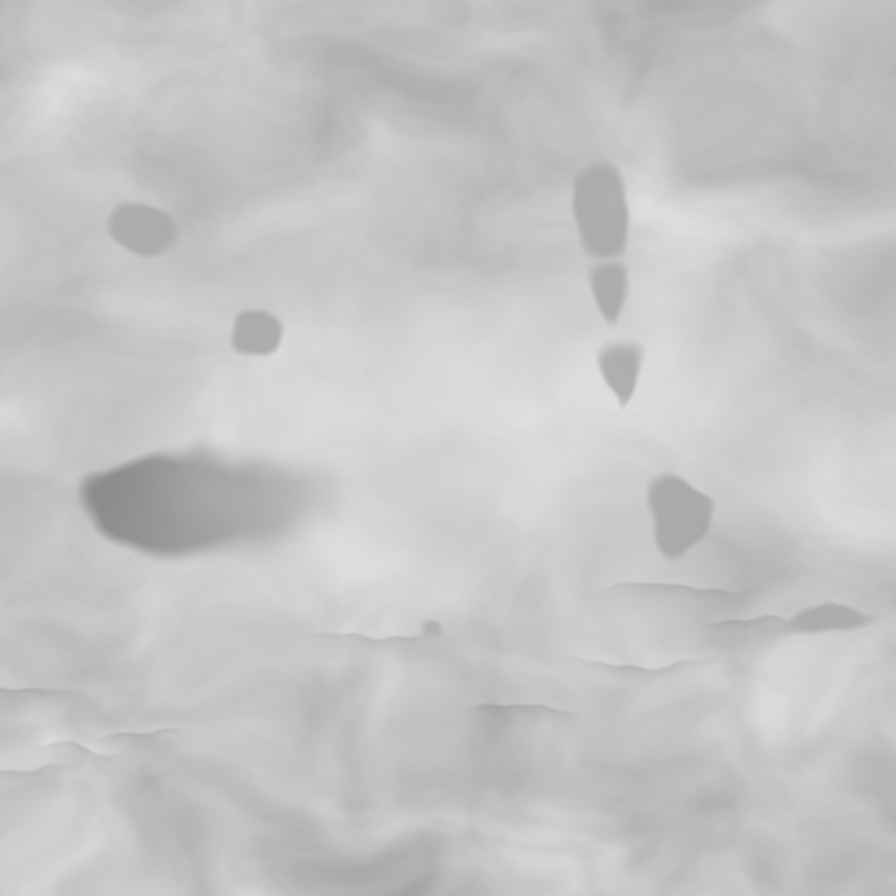
A Shadertoy shader for this texture:

```glsl
const float BASE_TONE = 0.75;
const float GLOW_GAIN = 0.095;
const vec2 GLOW_CENTRE = vec2(0.49, 0.50);
const vec2 GLOW_SIZE = vec2(0.46, 0.23);
const float MOTTLE_GAIN = 0.135;
const vec2 MOTTLE_SCALE = vec2(4.2, 5.6);
const float SPOT_TONE = 0.675;
const float SPOT_SOFT = 0.006;
const float SLAB_DARK = 0.56;
const float SLAB_LIGHT = 0.67;
const vec2 SLAB_CENTRE = vec2(0.222, 0.434);
const vec2 SLAB_SIZE = vec2(0.125, 0.056);
const int CRACK_COUNT = 9;
const float CRACK_DEPTH = 0.075;

vec2 hash2(vec2 p) {
    vec3 q = fract(p.xyx * vec3(0.1031, 0.1030, 0.0973));
    q += dot(q, q.yzx + 33.33);
    return fract((q.xx + q.yz) * q.zy);
}

float cornerSlope(vec2 cell, vec2 offset) {
    float angle = 6.2832 * hash2(cell).x;
    return dot(vec2(cos(angle), sin(angle)), offset);
}

float gradientNoise(vec2 p) {
    vec2 i = floor(p), f = fract(p), e = vec2(1.0, 0.0);
    vec2 w = f * f * f * (f * (f * 6.0 - 15.0) + 10.0);
    float low = mix(cornerSlope(i, f), cornerSlope(i + e, f - e), w.x);
    float high = mix(cornerSlope(i + e.yx, f - e.yx), cornerSlope(i + 1.0, f - 1.0), w.x);
    return mix(low, high, w.y);
}

float fbm(vec2 p) {
    float sum = 0.0, gain = 1.0;
    for (int i = 0; i < 5; i++) {
        sum += gain * gradientNoise(p);
        p = mat2(0.96, 0.28, -0.28, 0.96) * p * 2.03 + 17.3;
        gain *= 0.52;
    }
    return sum;
}

vec2 rotate(vec2 v, float a) {
    return mat2(cos(a), -sin(a), sin(a), cos(a)) * v;
}

// Coverage of a rounded patch that can narrow along its own y axis
float patchMask(vec2 p, vec2 centre, vec2 radii, float angle, float taper, float soft) {
    vec2 q = rotate(p - centre, angle) / radii;
    q.x /= max(1.0 + taper * q.y, 0.15);
    vec2 power = pow(abs(q) + 1e-4, vec2(2.5));
    float d = (pow(power.x + power.y, 0.4) - 1.0) * min(radii.x, radii.y);
    return 1.0 - smoothstep(-soft, soft, d);
}

// Thin wavy ledges: shaded sharply below the line, faintly lit above
float cracks(vec2 p) {
    float sum = 0.0;
    for (int i = 0; i < CRACK_COUNT; i++) {
        float id = float(i);
        vec2 r = hash2(vec2(id * 7.0 + 3.0, 41.0));
        vec2 centre = vec2(r.x, 0.14 + 0.21 * fract(id * 0.618 + 0.1));
        float halfLength = 0.05 + 0.07 * r.y;
        float wave = 0.022 * gradientNoise(vec2(p.x * 9.0, id * 5.3))
                   + 0.009 * gradientNoise(vec2(p.x * 31.0, id * 3.7));
        float d = p.y - centre.y - wave;
        float fade = 1.0 - smoothstep(0.2, 1.0, abs(p.x - centre.x) / halfLength);
        float shade = smoothstep(0.003, -0.003, d) * exp(min(d, 0.0) / 0.010);
        float lip = smoothstep(-0.002, 0.004, d) * exp(-max(d, 0.0) / 0.016);
        sum += fade * (0.45 * lip - shade);
    }
    return sum;
}

float spots(vec2 p) {
    float mask = 0.0;
    // Falling column of shrinking drops
    for (int i = 0; i < 3; i++) {
        float k = float(i);
        vec2 centre = vec2(0.671 + 0.011 * k, 0.764 - 0.092 * k);
        vec2 radii = vec2(0.027, 0.050) * (1.0 - 0.32 * min(k, 1.0));
        mask = max(mask, patchMask(p, centre, radii, 0.12 * (1.0 - 0.5 * k), 0.3 * k, SPOT_SOFT));
    }
    // Pair of round patches
    for (int i = 0; i < 2; i++) {
        float k = float(i);
        vec2 centre = vec2(0.159 + 0.127 * k, 0.745 - 0.116 * k);
        vec2 radii = vec2(0.038 - 0.012 * k, 0.026);
        mask = max(mask, patchMask(p, centre, radii, -0.45 + 0.3 * k, 0.0, SPOT_SOFT));
    }
    // Wedge chip, low peak and speck
    mask = max(mask, patchMask(p, vec2(0.762, 0.427), vec2(0.040, 0.034), -1.40, -0.55, SPOT_SOFT));
    mask = max(mask, patchMask(p, vec2(0.925, 0.313), vec2(0.036, 0.016), 0.1, -0.85, SPOT_SOFT));
    return max(mask, 0.8 * patchMask(p, vec2(0.482, 0.296), vec2(0.009), 0.0, 0.0, SPOT_SOFT));
}

void mainImage(out vec4 fragColor, in vec2 fragCoord) {
    vec2 p = fragCoord / iResolution.xy;

    // Cloudy ground, calm and bright in the middle
    vec2 g = (p - GLOW_CENTRE) / GLOW_SIZE;
    float glow = exp(-dot(g, g));
    vec2 warp = vec2(gradientNoise(p * 7.0 + 3.1), gradientNoise(p * 7.0 + 23.7));
    float mottle = fbm(p * MOTTLE_SCALE + 0.35 * warp + 8.4);
    float tone = BASE_TONE + GLOW_GAIN * glow + MOTTLE_GAIN * mix(1.0, 0.45, glow) * mottle;

    // Finer veining in the lower part
    float lower = 1.0 - smoothstep(0.22, 0.42, p.y);
    tone += 0.05 * lower * gradientNoise(p * vec2(17.0, 25.0) + 1.5 * warp);
    tone += CRACK_DEPTH * cracks(p);

    // Patches with slightly ragged outlines
    vec2 ragged = p + 0.009 * vec2(gradientNoise(p * 24.0), gradientNoise(p * 24.0 + 51.0));
    tone = mix(tone, SPOT_TONE + 0.02 * mottle, spots(ragged));
    float across = smoothstep(-1.0, 1.0, (p.x - SLAB_CENTRE.x) / SLAB_SIZE.x);
    vec2 slabPoint = ragged + 0.02 * warp;
    float slab = patchMask(slabPoint, SLAB_CENTRE, SLAB_SIZE, -0.06, 0.18, mix(0.006, 0.028, across));
    tone = mix(tone, mix(SLAB_DARK, SLAB_LIGHT, across) + 0.04 * mottle, slab);

    fragColor = vec4(vec3(clamp(tone, 0.5, 0.88)), 1.0);
}
```
